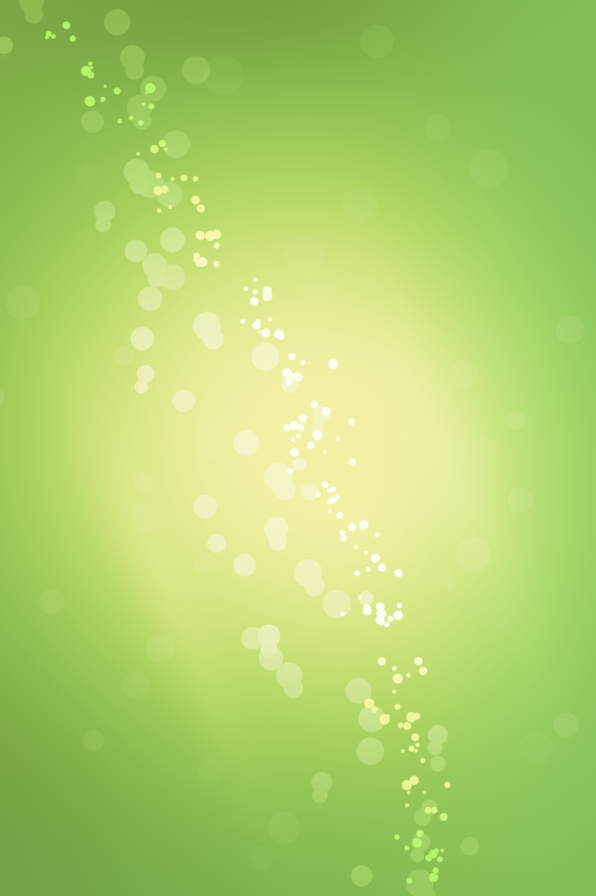
Write a WebGL 2 fragment shader that draws this background.

```glsl
#version 300 es
precision highp float;
// Soft green and yellow glow crossed by a diagonal trail of sparkles and pale bokeh discs.

#define GLOW_CENTER vec2(0.335, 0.495)
#define GLOW_AXIS vec2(0.40, 0.917)
#define GLOW_LENGTH 0.335
#define GLOW_LEFT 0.325
#define GLOW_RIGHT 0.275
#define SPARKLES 165
#define DISCS 52
#define FAINT_DISCS 42
#define DISC_OPACITY 0.40
#define FAINT_OPACITY 0.10

uniform vec2 u_resolution;
out vec4 fragColor;

vec3 hash3(float n) {
    vec3 q = fract(vec3(n) * vec3(0.1031, 0.1030, 0.0973) + 0.137);
    q += dot(q, q.yzx + 33.33);
    return fract((q.xxy + q.yzz) * q.zyx);
}

float gauss(vec2 d, vec2 size) {
    d /= size;
    return exp(-dot(d, d));
}

float disc(vec2 d, float radius) {
    float edge = 1.0 / u_resolution.y;
    return 1.0 - smoothstep(radius - edge, radius + edge, length(d));
}

// Horizontal place of the trail at a given depth below the top edge
float trail(float depth) {
    return 0.05 + 0.80 * depth - 0.38 * depth * depth;
}

// Five-step ramp from shaded leaf green to pale yellow
vec3 ramp(float level) {
    float s = clamp(level, 0.0, 1.0) * 4.0;
    vec3 c = mix(vec3(0.46, 0.63, 0.25), vec3(0.56, 0.75, 0.32), min(s, 1.0));
    c = mix(c, vec3(0.68, 0.83, 0.38), clamp(s - 1.0, 0.0, 1.0));
    c = mix(c, vec3(0.82, 0.89, 0.49), clamp(s - 2.0, 0.0, 1.0));
    return mix(c, vec3(0.945, 0.94, 0.645), clamp(s - 3.0, 0.0, 1.0));
}

vec3 background(vec2 p) {
    // Tilted main glow, falling off faster on the right
    vec2 d = p - GLOW_CENTER;
    float along = dot(d, GLOW_AXIS);
    float across = dot(d, vec2(GLOW_AXIS.y, -GLOW_AXIS.x));
    float width = across > 0.0 ? GLOW_RIGHT : GLOW_LEFT;
    vec2 q = vec2(along / GLOW_LENGTH, across / width);
    float level = 0.93 * exp(-pow(dot(q, q), 1.25));

    // Ambient light, corner shade and slanted streaks
    float right = smoothstep(0.25, 0.62, p.x);
    level += mix(0.08, 0.20, right);
    level -= 0.14 * gauss(p - vec2(0.28, 0.0), vec2(0.24, 0.10));
    level -= 0.10 * gauss(p - vec2(0.0, 0.92), vec2(0.20, 0.24));
    level += 0.09 * gauss(vec2(across + 0.205, along - 0.12), vec2(0.035, 0.24));
    level += 0.06 * gauss(vec2(across - 0.15, along - 0.10), vec2(0.04, 0.22));

    // Cooler green along the right side and the foot
    float cool = max(smoothstep(0.40, 0.62, p.x), 0.6 * smoothstep(0.82, 1.0, p.y));
    return ramp(level) + vec3(-0.025, 0.015, 0.035) * cool;
}

void main() {
    // Origin in the upper left, y grows downward, height is one unit
    vec2 p = gl_FragCoord.xy / u_resolution.y;
    p.y = 1.0 - p.y;
    vec3 color = background(p);
    float middle = smoothstep(0.08, 0.42, p.y) * (1.0 - smoothstep(0.68, 0.95, p.y));

    // Barely visible large discs on both flanks
    float faint = 0.0;
    for (int i = 0; i < FAINT_DISCS; i++) {
        vec3 h = hash3(float(i) + 210.0);
        float depth = (float(i) + h.x) / float(FAINT_DISCS);
        float side = i % 2 == 0 ? -1.0 : 1.0;
        vec2 c = vec2(trail(depth) + side * mix(0.08, 0.36, h.y), depth);
        faint = max(faint, disc(p - c, mix(0.010, 0.023, h.z)) * mix(0.4, 1.0, h.x));
    }
    color = mix(color, mix(vec3(0.68, 0.86, 0.46), vec3(0.96, 0.95, 0.76), middle), faint * FAINT_OPACITY * 1.6);

    // Bokeh leaning right of the trail at the top and left of it below
    float bokeh = 0.0;
    for (int i = 0; i < DISCS; i++) {
        vec3 h = hash3(float(i) + 37.0);
        float depth = (float(i) + h.x) / float(DISCS);
        float upper = 1.0 - smoothstep(0.10, 0.32, depth);
        float lower = smoothstep(0.65, 0.95, depth);
        float reach = mix(mix(-0.155, -0.09, max(upper, lower)), mix(0.02, 0.15, upper) + 0.05 * lower, h.y);
        vec2 c = vec2(trail(depth) + reach, depth);
        float radius = mix(0.005, 0.016, sqrt(h.z));
        float mask = disc(p - c, radius);
        // A smaller companion overlaps some discs
        if (i % 3 == 0) mask = max(mask, disc(p - c - vec2(h.z - 0.5, 0.9) * 0.016, radius * 0.75));
        bokeh = max(bokeh, mask * mix(0.7, 1.1, h.x));
    }
    vec3 bokehTint = mix(vec3(0.75, 0.92, 0.48), vec3(0.98, 0.97, 0.88), middle);
    color = mix(color, bokehTint, bokeh * mix(DISC_OPACITY, 0.60, middle));

    // Bright sparkles gathered in small clusters along the trail
    float sparkle = 0.0;
    for (int i = 0; i < SPARKLES; i++) {
        vec3 h = hash3(float(i) + 503.0);
        vec3 group = hash3(float(i / 5) + 901.0);
        float depth = 0.035 + 0.96 * (float(i / 5) + group.x) / float(SPARKLES / 5);
        vec2 scatter = (h.xy - 0.5) * mix(0.025, 0.095, group.y * h.z);
        vec2 c = vec2(trail(depth) + (group.z - 0.5) * 0.035, depth) + scatter;
        float size = fract(h.z * 7.3 + h.x);
        sparkle = max(sparkle, disc(p - c, mix(0.0017, 0.0058, size)));
    }
    vec3 sparkleTint = mix(vec3(0.72, 0.98, 0.42), vec3(0.97, 0.97, 0.62), smoothstep(0.09, 0.24, p.y) * (1.0 - smoothstep(0.86, 0.96, p.y)));
    sparkleTint = mix(sparkleTint, vec3(1.0, 1.0, 0.96), smoothstep(0.22, 0.36, p.y) * (1.0 - smoothstep(0.68, 0.80, p.y)));
    color = mix(color, sparkleTint, sparkle * 0.92);

    fragColor = vec4(color, 1.0);
}
```
